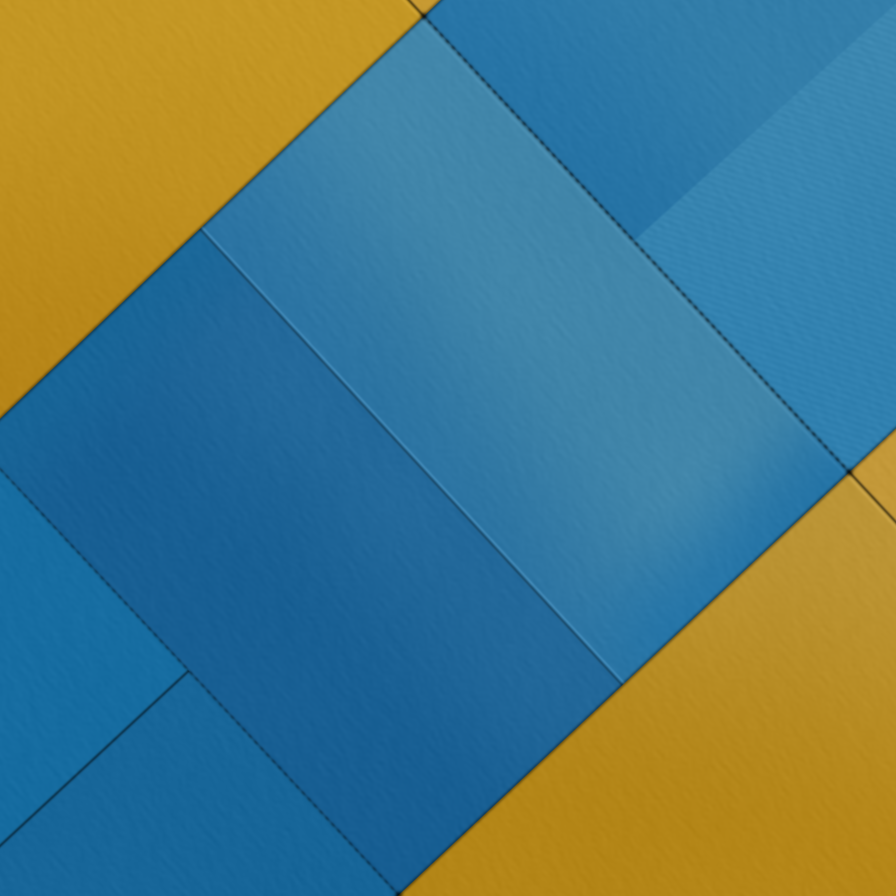
A WebGL 2 fragment shader for this background:

```glsl
#version 300 es
precision highp float;
// Diagonal blue and gold padded mats with soft light, seams and a leathery grain.
uniform vec2 u_resolution;
out vec4 outColor;

float hash(vec2 p) {
    vec3 q = fract(vec3(p.xyx) * 0.1031);
    q += dot(q, q.yzx + 33.33);
    return fract((q.x + q.y) * q.z);
}

float noise(vec2 p) {
    vec2 i = floor(p), f = fract(p);
    f = f * f * (3.0 - 2.0 * f);
    return mix(mix(hash(i), hash(i + vec2(1, 0)), f.x),
               mix(hash(i + vec2(0, 1)), hash(i + vec2(1, 1)), f.x), f.y);
}

// Signed distance to the line from a to b, positive on its left
float side(vec2 p, vec2 a, vec2 b) {
    vec2 d = normalize(b - a), q = p - a;
    return d.x * q.y - d.y * q.x;
}

float line(float d, float width) {
    return exp(-d * d / (width * width));
}

void main() {
    float scale = min(u_resolution.x, u_resolution.y);
    vec2 p = (gl_FragCoord.xy - 0.5 * u_resolution) / scale + 0.5;
    float aa = 0.8 / scale;

    // Mat boundaries
    float upperGold = side(p, vec2(0.0, 0.5326), vec2(0.473, 0.982));
    float lowerGold = -side(p, vec2(0.445, 0.001), vec2(0.948, 0.473));
    float right = side(p, vec2(0.473, 0.982), vec2(0.948, 0.473));
    float crease = side(p, vec2(0.224, 0.7435), vec2(0.694, 0.2357));
    float left = side(p, vec2(0.0, 0.4766), vec2(0.445, 0.001));
    float rightSeam = side(p, vec2(0.7096, 0.733), vec2(1.0, 0.996));
    float leftSeam = side(p, vec2(0.0, 0.056), vec2(0.208, 0.249));

    float inRight = smoothstep(-aa, aa, right);
    float inLeft = smoothstep(-aa, aa, -left);
    float inGold = smoothstep(-aa, aa, max(upperGold, lowerGold));

    // Central mat: dark half, then the half that catches the light
    vec3 dark = mix(vec3(0.09, 0.37, 0.575), vec3(0.135, 0.41, 0.605),
                    smoothstep(0.0, 0.22, crease + 0.24));
    dark = mix(dark, vec3(0.09, 0.405, 0.60), 0.7 * smoothstep(0.12, 0.0, -upperGold));
    float glow = smoothstep(-0.04, 0.24, crease + 0.12 * (p.x - 0.5));
    vec3 lit = mix(vec3(0.165, 0.45, 0.635), vec3(0.255, 0.525, 0.665), glow);
    lit = mix(lit, vec3(0.13, 0.45, 0.655),
              0.85 * smoothstep(0.13, 0.0, -lowerGold) * smoothstep(0.0, 0.15, crease + 0.06));
    vec3 color = mix(dark, lit, smoothstep(-0.004, 0.003, crease));

    // Right mats: plain above, finely ribbed below
    vec3 plain = mix(vec3(0.15, 0.455, 0.65), vec3(0.20, 0.495, 0.665),
                     smoothstep(0.0, 0.25, right));
    vec3 ribbed = mix(vec3(0.19, 0.505, 0.69), vec3(0.235, 0.53, 0.69), smoothstep(0.5, 1.0, p.y));
    ribbed += 0.007 * sin(900.0 * side(p, vec2(0.7, 0.6), vec2(1.0, 0.5)));
    vec3 rightMat = mix(ribbed, plain, smoothstep(-0.002, 0.002, rightSeam));
    color = mix(color, rightMat, inRight);

    // Lower left mats
    vec3 leftMat = mix(vec3(0.09, 0.40, 0.60), vec3(0.085, 0.425, 0.63),
                       smoothstep(-aa, aa, leftSeam));
    leftMat -= 0.45 * leftMat * line(leftSeam, 0.0018);
    color = mix(color, leftMat, inLeft);

    // Blue seams: creased middle, stitched sides
    float inside = (1.0 - inRight) * (1.0 - inLeft);
    color *= 1.0 - 0.28 * inside * line(crease, 0.0017);
    color += 0.07 * inside * line(crease - 0.0032, 0.0016);
    float stitch = 0.75 + 0.25 * sin(650.0 * dot(p, vec2(0.683, -0.73)));
    color *= 1.0 - 0.5 * stitch * line(right, 0.0021);
    color *= 1.0 - 0.35 * stitch * line(left, 0.0019);
    color += 0.03 * line(right + 0.005, 0.002);

    // Gold mats
    vec3 topGold = mix(vec3(0.715, 0.52, 0.09), vec3(0.765, 0.59, 0.14),
                       smoothstep(0.5, 1.0, p.y));
    vec3 lowGold = mix(vec3(0.705, 0.525, 0.09), vec3(0.74, 0.59, 0.22),
                       smoothstep(0.05, 0.5, p.y + 0.15 * (p.x - 0.8)));
    vec3 gold = upperGold > lowerGold ? topGold : lowGold;
    gold = mix(gold, vec3(0.79, 0.61, 0.23), 0.6 * inRight);
    gold *= 1.0 - 0.5 * line(right, 0.0018);
    gold += 0.05 * line(right + 0.004, 0.002);
    color = mix(color, gold, inGold);
    color *= 1.0 - 0.35 * line(max(upperGold, lowerGold), 0.0024);

    // Small dark gaps where four mats meet
    float gap = min(distance(p, vec2(0.473, 0.982)), distance(p, vec2(0.948, 0.473)));
    gap = min(gap, distance(p, vec2(0.445, 0.001)));
    color *= 1.0 - 0.55 * line(gap, 0.004);

    // Embossed grain, stretched along the mats, and broad mottling
    vec2 grain = vec2(dot(p, vec2(0.683, -0.73)) * 70.0, crease * 190.0) + 300.0;
    float relief = noise(grain) - noise(grain + vec2(0.3, 0.6));
    relief += 0.6 * (noise(p * 230.0) - noise(p * 230.0 + 0.6));
    color += 0.014 * relief + 0.010 * (noise(p * 9.0 + 20.0) - 0.5);

    outColor = vec4(clamp(color, 0.0, 1.0), 1.0);
}
```
